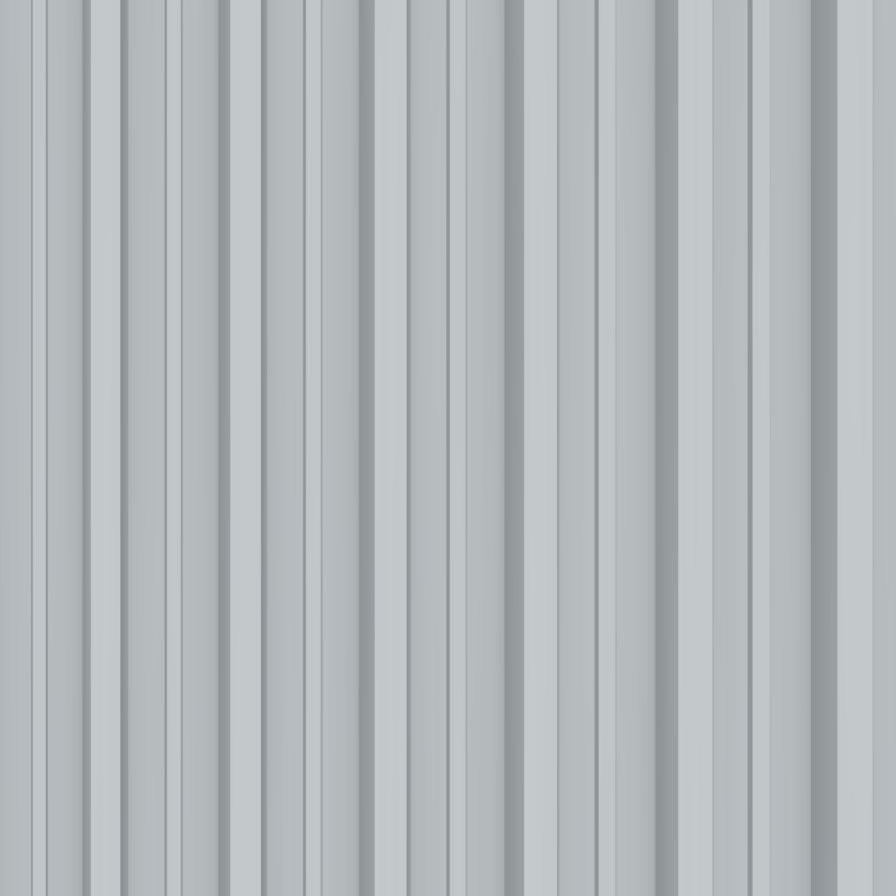
A three.js fragment shader for this texture:

```glsl
#define FIRST_EDGE 0.1016
#define SPACING 0.1530
#define SPREAD 0.00273
#define SOFT 0.0011
#define STREAKS 170.0
#define WEAR 0.010
#define PAN_COLOR vec3(0.722, 0.745, 0.754)
#define CREST_COLOR vec3(0.763, 0.785, 0.793)
#define SHADE_COLOR vec3(0.570, 0.592, 0.600)
#define LINE_COLOR vec3(0.525, 0.548, 0.558)

varying vec2 vUv;

float hash(vec2 p) {
  return fract(sin(dot(p, vec2(127.1, 311.7))) * 43758.5453);
}

float noise(vec2 p) {
  vec2 i = floor(p);
  vec2 f = fract(p);
  f = f * f * (3.0 - 2.0 * f);
  return mix(mix(hash(i), hash(i + vec2(1.0, 0.0)), f.x),
             mix(hash(i + vec2(0.0, 1.0)), hash(i + vec2(1.0, 1.0)), f.x), f.y);
}

// Soft-edged coverage of the strip from a to b
float strip(float x, float a, float b) {
  return smoothstep(a - SOFT, a + SOFT, x) * (1.0 - smoothstep(b - SOFT, b + SOFT, x));
}

// Falloff on one side of an edge: distance d, active where d > 0
float falloff(float d, float reach) {
  return step(0.0, d) * exp(-max(d, 0.0) / reach);
}

vec3 drawRidge(vec3 color, float x, float n) {
  // Layout widens and turns slightly with each repeat
  float left = FIRST_EDGE + SPACING * n + SPREAD * n * n;
  float right = left + 0.0325 + 0.0013 * n;
  float shadeStart = left - max(0.0098 + 0.0041 * n, 0.004);
  float sideEnd = right + max(0.0091 - 0.0020 * n, 0.0016);
  float ribLeft = left - 0.0651 - 0.0060 * n;
  float ribRight = ribLeft + 0.0148 + 0.0009 * n;
  float sideStrength = clamp(1.3 - 0.19 * n, 0.3, 1.0);

  // Soft shading of the flat pan beside the ridge
  color *= 1.0 - 0.065 * falloff(shadeStart - x, 0.020);
  color *= 1.0 - 0.045 * falloff(shadeStart - x, 0.003);
  color *= 1.0 - 0.055 * falloff(x - sideEnd, 0.016) * sideStrength;

  // Narrow rib with a fold line on either side
  float leftLine = 0.0018 + 0.0007 * max(n, 0.0);
  float rightFade = clamp(0.85 - 0.16 * n, 0.12, 0.85);
  color = mix(color, mix(PAN_COLOR, CREST_COLOR, 0.75), strip(x, ribLeft, ribRight));
  color = mix(color, LINE_COLOR, 0.8 * strip(x, ribLeft - leftLine, ribLeft));
  color = mix(color, LINE_COLOR, rightFade * strip(x, ribRight, ribRight + 0.002));

  // Shaded left wall, lighter towards the crest
  float climb = clamp((x - shadeStart) / (left - shadeStart), 0.0, 1.0);
  vec3 wall = SHADE_COLOR * mix(0.97, 1.07, climb);
  color = mix(color, wall, strip(x, shadeStart, left));

  // Shaded right wall
  float descent = clamp((x - right) / (sideEnd - right), 0.0, 1.0);
  vec3 side = mix(LINE_COLOR, SHADE_COLOR * 1.06, descent);
  color = mix(color, side, sideStrength * strip(x, right, sideEnd));

  // Bright crest
  return mix(color, CREST_COLOR, strip(x, left, right));
}

void main() {
  vec3 color = PAN_COLOR;
  for (int i = -1; i < 7; i++) {
    color = drawRidge(color, vUv.x, float(i));
  }

  // Faint brushed streaks and slow tonal drift
  float streak = noise(vec2(vUv.x * STREAKS, vUv.y * 1.5)) - 0.5;
  float drift = noise(vec2(vUv.x * 7.0, vUv.y * 3.0) + 4.0) - 0.5;
  color += WEAR * streak + 0.5 * WEAR * drift;
  color += WEAR * drift * vec3(-0.2, 0.2, -0.7);

  gl_FragColor = vec4(color, 1.0);
}
```
